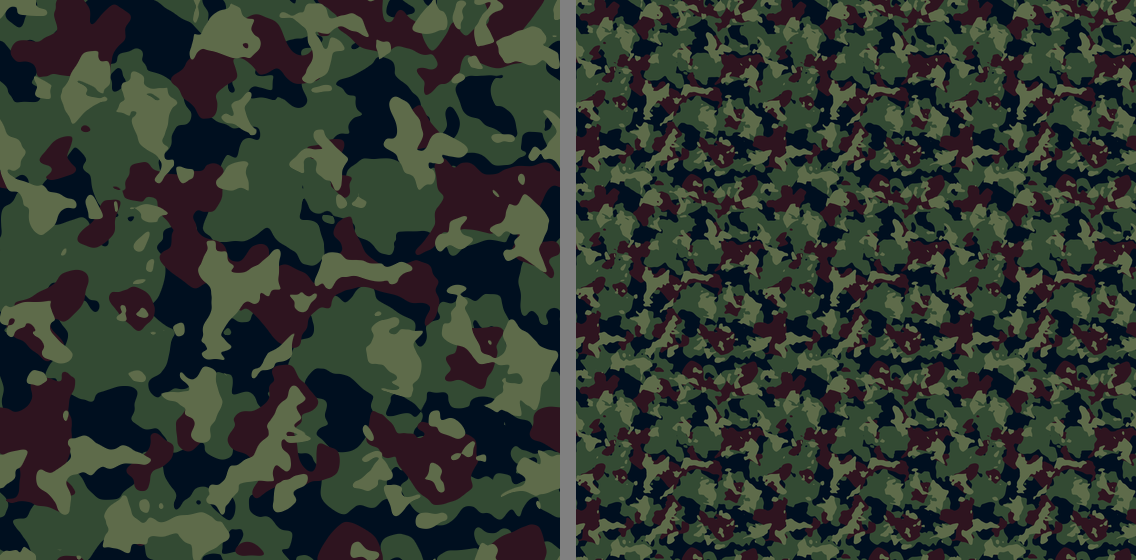
Left: one tile. Right: repeated 3 by 3.
This pattern is drawn by a WebGL 1 fragment shader. Its source:

```glsl
precision highp float;
// Seamless woodland camouflage: layered organic blobs in navy, green, maroon and sage.

uniform vec2 u_resolution;

const vec3 NAVY   = vec3(0.00, 0.06, 0.12);
const vec3 GREEN  = vec3(0.20, 0.29, 0.20);
const vec3 MAROON = vec3(0.18, 0.08, 0.12);
const vec3 SAGE   = vec3(0.37, 0.42, 0.29);

const float TAU = 6.2831853;
const float NOISE_DEVIATION = 0.2157; // standard deviation of gradientNoise

float hash(vec2 cell, float seed) {
  vec3 q = fract(vec3(cell, seed) * 0.1031);
  q += dot(q, q.zyx + 31.32);
  return fract((q.x + q.y) * q.z);
}

// Height of the random slope of one lattice corner.
float cornerSlope(vec2 cell, vec2 offset, float period, float seed) {
  float angle = TAU * hash(mod(cell, period), seed);
  return dot(vec2(cos(angle), sin(angle)), offset);
}

// Gradient noise on the unit square, wrapping after `period` cells.
float gradientNoise(vec2 p, float period, float seed) {
  p *= period;
  vec2 cell = floor(p);
  vec2 f = p - cell;
  vec2 w = f * f * f * (f * (f * 6.0 - 15.0) + 10.0);
  vec2 e = vec2(1.0, 0.0);
  float a = cornerSlope(cell, f, period, seed);
  float b = cornerSlope(cell + e.xy, f - e.xy, period, seed);
  float c = cornerSlope(cell + e.yx, f - e.yx, period, seed);
  float d = cornerSlope(cell + e.xx, f - e.xx, period, seed);
  return mix(mix(a, b, w.x), mix(c, d, w.x), w.y);
}

// Gently warped three-octave noise, scaled to unit deviation.
float blobField(vec2 p, float period, float roughness, float seed) {
  vec2 warp = vec2(gradientNoise(p, period + 3.0, seed + 11.0),
                   gradientNoise(p, period + 3.0, seed + 23.0));
  p += 0.03 * warp;
  float sum = 0.0;
  float power = 0.0;
  float weight = 1.0;
  for (int i = 0; i < 3; i++) {
    sum += weight * gradientNoise(p, period, seed);
    power += weight * weight;
    weight *= roughness;
    period *= 2.0;
    seed += 5.0;
    p += vec2(0.137, 0.291); // keeps the octave lattices apart
  }
  return sum / (NOISE_DEVIATION * sqrt(power));
}

// Antialiased coverage of the area where the field exceeds the level.
float blobMask(vec2 p, float period, float roughness, float level, float seed) {
  vec2 texel = 1.0 / u_resolution;
  float f = blobField(p, period, roughness, seed);
  float fx = blobField(p + vec2(texel.x, 0.0), period, roughness, seed);
  float fy = blobField(p + vec2(0.0, texel.y), period, roughness, seed);
  float slope = max(length(vec2(fx - f, fy - f)), 1e-5);
  return clamp((f - level) / slope + 0.5, 0.0, 1.0);
}

void main() {
  vec2 p = gl_FragCoord.xy / u_resolution;

  // Paint from the ground up; each level sets the share of its colour.
  vec3 color = NAVY;
  color = mix(color, GREEN,  blobMask(p, 7.0, 0.52, -0.15, 3.0));
  color = mix(color, MAROON, blobMask(p, 7.0, 0.42,  0.62, 41.0));
  color = mix(color, SAGE,   blobMask(p, 9.0, 0.56,  0.80, 77.0));

  gl_FragColor = vec4(color, 1.0);
}
```
